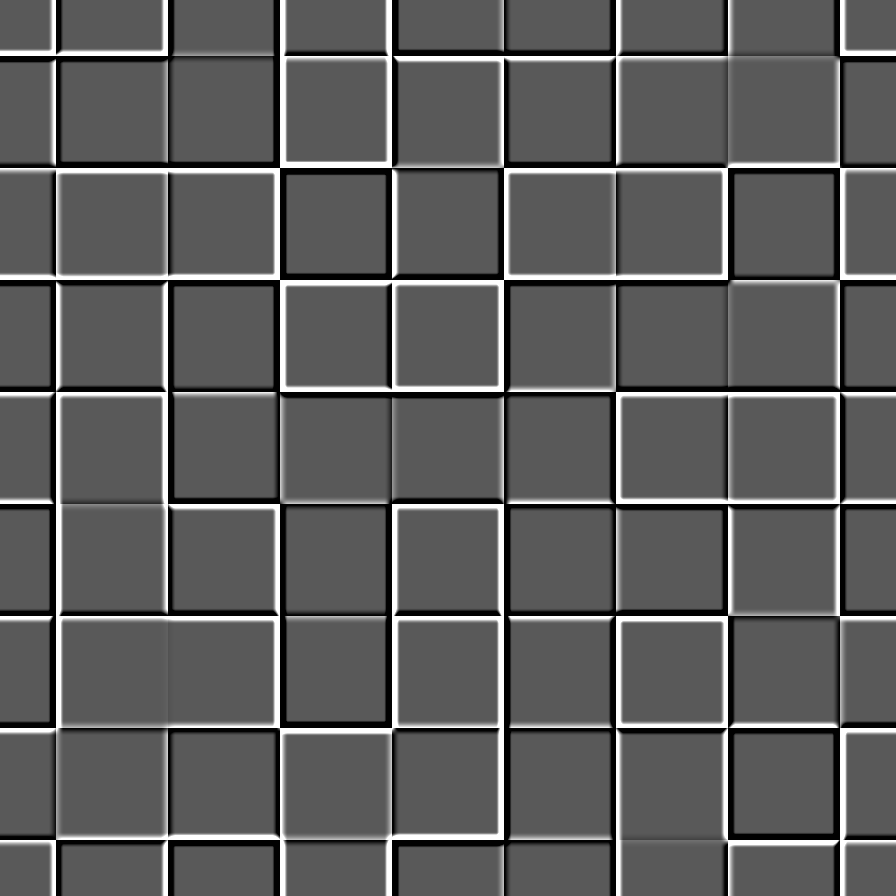
A Shadertoy shader for this pattern:

```glsl
#define TILES 8.0          // tiles across the canvas
#define OFFSET 0.5         // grid shift, in tiles
#define EDGE_RADIUS 0.072  // reach of the edge lines, in tiles
#define EDGE_GAIN 10.5     // contrast of the edge lines
#define BASE_GREY 0.35
#define BLACK_LEVEL 0.005
#define SEED 37u

// Random height of a tile, wrapping at the canvas border
float tileHeight(vec2 tile) {
    uvec2 cell = uvec2(mod(tile, TILES));
    uint h = cell.x * 1597334673u ^ (cell.y + SEED) * 3812015801u;
    h = (h ^ (h >> 16)) * 2246822519u;
    h = (h ^ (h >> 13)) * 3266489917u;
    h ^= h >> 16;
    return float(h & 65535u) / 65535.0;
}

// Blend of the four heights (lower left, lower right, upper left, upper right)
float blendHeights(vec4 heights, vec2 t) {
    vec2 column = mix(heights.xz, heights.yw, t.x);
    return mix(column.x, column.y, t.y);
}

void mainImage(out vec4 fragColor, in vec2 fragCoord) {
    float pixel = TILES / iResolution.y;
    vec2 p = fragCoord * pixel + OFFSET;

    // Tiles that meet at the nearest grid corner
    vec2 corner = floor(p + 0.5);
    vec2 fromCorner = p - corner;
    vec4 heights = vec4(tileHeight(corner - 1.0),
                        tileHeight(corner - vec2(0.0, 1.0)),
                        tileHeight(corner - vec2(1.0, 0.0)),
                        tileHeight(corner));

    // High-pass: raised sides of an edge turn white, lowered sides black
    vec2 sharpStep = clamp(fromCorner / pixel + 0.5, 0.0, 1.0);
    vec2 softStep = smoothstep(-EDGE_RADIUS, EDGE_RADIUS, fromCorner);
    float relief = blendHeights(heights, sharpStep) - blendHeights(heights, softStep);

    float grey = clamp(BASE_GREY + EDGE_GAIN * relief, BLACK_LEVEL, 1.0);
    fragColor = vec4(vec3(grey), 1.0);
}
```
